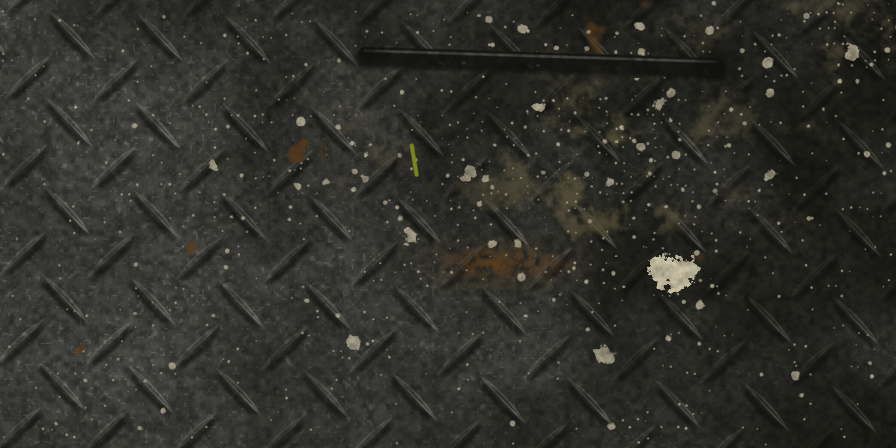
A Shadertoy shader for this texture:

```glsl
const float PITCH = 0.1963;  // spacing of the tread lattice
const float TILT = 0.028;    // clockwise lattice rotation
const vec2 ANCHOR = vec2(0.7396, 0.513);
const float HALF_LENGTH = 0.073;
const float HALF_WIDTH = 0.0095;
const vec2 ROD_START = vec2(0.815, 0.882);
const vec2 ROD_END = vec2(1.600, 0.857);
const float ROD_RADIUS = 0.0135;
const vec2 CHIP_CENTER = vec2(1.503, 0.388);
const vec2 STAIN_CENTER = vec2(1.12, 0.412);
const vec2 BLADE_TOP = vec2(0.919, 0.675);
const vec2 BLADE_BASE = vec2(0.930, 0.610);
const vec3 STEEL_DARK = vec3(0.100, 0.100, 0.083);
const vec3 STEEL_LIGHT = vec3(0.270, 0.272, 0.255);
const vec3 SHINE = vec3(0.50, 0.50, 0.47);
const vec3 SHADOW = vec3(0.055, 0.055, 0.045);
const vec3 DUST = vec3(0.36, 0.33, 0.23);
const vec3 PAINT = vec3(0.72, 0.69, 0.59);
const vec3 RUST = vec3(0.36, 0.23, 0.10);
const vec3 GRASS = vec3(0.48, 0.52, 0.12);

float hash(vec2 p) {
    return fract(sin(dot(p, vec2(127.1, 311.7))) * 43758.5);
}

float noise(vec2 p) {
    vec2 i = floor(p), f = fract(p);
    f = f * f * (3.0 - 2.0 * f);
    return mix(mix(hash(i), hash(i + vec2(1, 0)), f.x),
               mix(hash(i + vec2(0, 1)), hash(i + vec2(1, 1)), f.x), f.y);
}

float fbm(vec2 p) {
    float sum = 0.0, gain = 0.5;
    for (int i = 0; i < 4; i++) {
        sum += gain * noise(p);
        p = mat2(1.6, 1.2, -1.2, 1.6) * p + 7.3;
        gain *= 0.5;
    }
    return sum;
}

float cover(float d) {
    float px = 1.0 / iResolution.y;
    return 1.0 - smoothstep(-px, px, d);
}

float segment(vec2 p, vec2 a, vec2 b) {
    vec2 ab = b - a;
    return length(p - a - ab * clamp(dot(p - a, ab) / dot(ab, ab), 0.0, 1.0));
}

float blob(vec2 p, vec2 radius) {
    return exp(-dot(p / radius, p / radius));
}

// Lens-shaped ridge: q.x runs along it, q.y points to its lit side
vec3 addRidge(vec3 col, vec2 q, float shine, float wear) {
    float u = q.x / HALF_LENGTH;
    float lens = HALF_WIDTH * (1.0 - u * u);
    float taper = 1.0 - smoothstep(0.6, 1.05, abs(u));
    float shade = 1.0 - smoothstep(0.0, 0.012, abs(q.y + 0.009) - 0.5 * lens);
    col = mix(col, SHADOW, 0.6 * shade * taper);
    col = mix(col, col * 1.15 + 0.03 * shine, cover(abs(q.y) - lens));
    float crest = 1.0 - smoothstep(0.0006, 0.0035, abs(q.y + 0.15 * lens));
    float edge = 1.0 - smoothstep(0.0005, 0.0030, abs(q.y - 0.75 * lens));
    float glint = mix(0.35, 1.0, smoothstep(-0.8, 0.8, u));
    return mix(col, SHINE, (0.75 * crest + 0.5 * edge) * taper * glint * shine * wear);
}

void mainImage(out vec4 fragColor, in vec2 fragCoord) {
    vec2 p = fragCoord / iResolution.y;
    // Uneven steel, brighter toward the lower left
    float grain = fbm(p * 75.0);
    float light = 0.95 - 0.36 * p.x - 0.22 * p.y + 0.9 * (fbm(p * 5.0) - 0.5);
    light = clamp(light, 0.0, 1.0);
    vec3 col = mix(STEEL_DARK, STEEL_LIGHT, light) * (0.6 + 0.8 * grain);
    col += 0.10 * light * smoothstep(0.72, 0.95, noise(p * 150.0));
    // Two interleaved sets of diagonal ridges
    vec2 grid = mat2(cos(TILT), sin(TILT), -sin(TILT), cos(TILT)) * (p - ANCHOR) / PITCH;
    for (int k = 0; k < 2; k++) {
        float side = k == 0 ? 1.0 : -1.0;
        vec2 g = grid + 0.5 * float(k);
        vec2 cell = floor(g + 0.5), q = (g - cell) * PITCH;
        q = vec2(q.x - side * q.y, side * q.x + q.y) * 0.7071;
        float shine = k == 0 ? 0.55 + 0.45 * light : 0.1 + 0.45 * light;
        float wear = (0.65 + 0.35 * hash(cell + 3.7)) * (0.6 + 0.8 * grain);
        col = addRidge(col, q, shine, wear);
    }
    // Dust drifts and rust stains
    float drift = blob(p - vec2(1.36, 0.62), vec2(0.34, 0.24))
                + 0.7 * blob(p - vec2(1.82, 0.93), vec2(0.25, 0.13))
                + 0.4 * blob(p - vec2(0.68, 0.67), vec2(0.20, 0.13));
    float powder = smoothstep(0.50, 0.78, fbm(p * 14.0 + 4.0) + 0.25 * (grain - 0.5));
    col = mix(col, DUST, 0.85 * powder * min(drift, 1.0));
    float stain = blob(p - STAIN_CENTER, vec2(0.12, 0.035)) * smoothstep(0.2, 0.6, grain);
    float spots = smoothstep(0.76, 0.84, fbm(p * 9.0 + 31.0));
    col = mix(col, RUST, min(0.8 * stain + 0.7 * spots, 0.8));
    // Scattered paint flecks, from coarse to fine, and one large chip
    float ragged = fbm(p * 55.0) - 0.5;
    for (int k = 0; k < 4; k++) {
        float size = 0.14 / exp2(float(k));
        vec2 g = p / size + 17.0 * float(k), cell = floor(g);
        vec2 center = 0.3 + 0.4 * vec2(hash(cell + 1.3), hash(cell + 8.1));
        float radius = mix(0.05, 0.14, hash(cell + 5.9));
        float present = step(hash(cell + 2.6), 0.05 + 0.28 * drift);
        float fleck = (length(fract(g) - center) - radius + 0.25 * ragged) * size;
        col = mix(col, PAINT * (0.65 + 0.5 * grain), 0.85 * present * cover(fleck));
    }
    float chip = length((p - CHIP_CENTER) * vec2(0.9, 1.1)) - 0.036 + 0.09 * ragged;
    col = mix(col, PAINT * (0.75 + 0.5 * grain), cover(chip));
    // Blade of grass, then the rod with its shadow and sunken ends
    col = mix(col, GRASS, cover(segment(p, BLADE_TOP, BLADE_BASE) - 0.0045));
    float below = segment(p + vec2(0.0, 0.014), ROD_START, ROD_END);
    float gleam = segment(p - vec2(0.0, 0.005), ROD_START, ROD_END);
    float ends = blob(p - ROD_START, vec2(0.035)) + blob(p - ROD_END, vec2(0.045));
    col = mix(col, SHADOW, 0.7 - 0.7 * smoothstep(0.010, 0.028, below));
    col = mix(col, STEEL_DARK * (0.6 + 0.5 * grain), cover(segment(p, ROD_START, ROD_END) - ROD_RADIUS));
    col = mix(col, SHINE, 0.4 * (1.0 - smoothstep(0.001, 0.005, gleam)) * (0.5 + grain));
    fragColor = vec4(mix(col, SHADOW, 0.65 * min(ends, 1.0)), 1.0);
}
```
